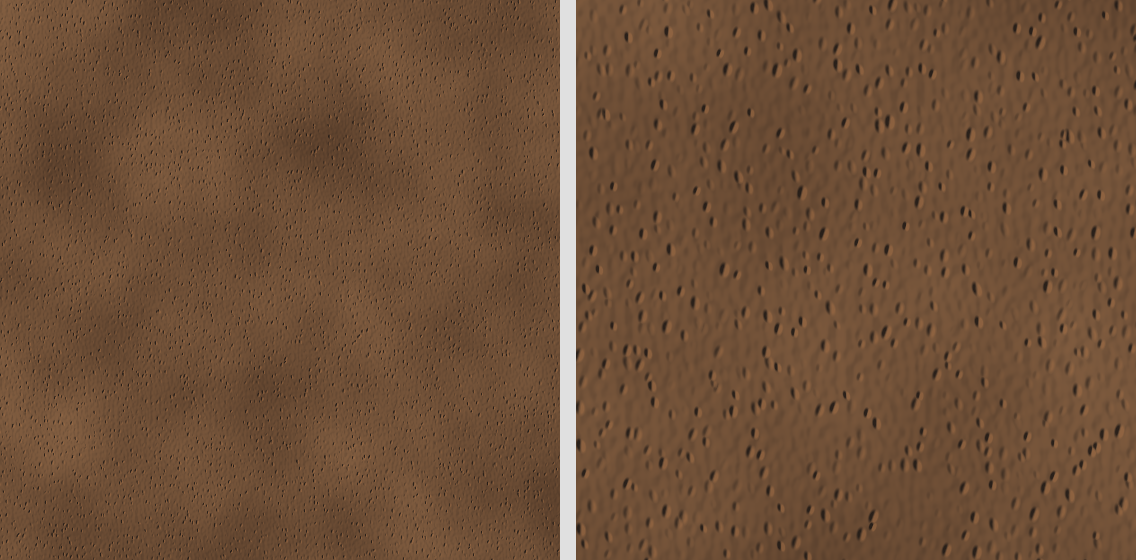
Left: the whole. Right: its middle third, enlarged.
This texture is drawn by a three.js fragment shader. Its source:

```glsl
// Fine brown leather: broad soft mottling under a tight embossed grain.
// A height field of gradient noise and scattered upright pores is lit from
// the upper left, giving each pore a dark left wall and a warm right rim.

varying vec2 vUv;

const vec3 DARK_HIDE = vec3(0.365, 0.257, 0.176);
const vec3 LIGHT_HIDE = vec3(0.500, 0.362, 0.250);
const vec3 SHADOW = vec3(0.110, 0.090, 0.080);
const vec3 RIM = vec3(0.700, 0.470, 0.290);

const float MOTTLE_SCALE = 4.0;
const float MOTTLE_CONTRAST = 0.75;
const vec2 GRAIN_SCALE = vec2(190.0, 135.0);
const float GRAIN_HEIGHT = 0.7;
const vec2 PORE_CELLS = vec2(120.0, 84.0);
const vec2 PORE_RADIUS = vec2(0.20, 0.27);
const float PORE_DEPTH = 3.0;
const vec2 TO_LIGHT = vec2(-0.92, 0.39);
const float LIGHT_STEP = 0.001;
const float SHADOW_GAIN = 0.40;
const float RIM_GAIN = 0.26;
const float MAX_SHADOW = 0.85;
const float MAX_RIM = 0.40;
const float TAU = 6.2831853;

vec3 hash3(vec2 cell) {
  vec3 q = fract(cell.xyx * vec3(0.1031, 0.1030, 0.0973));
  q += dot(q, q.yxz + 33.33);
  return fract((q.xxy + q.yzz) * q.zyx);
}

float cornerSlope(vec2 cell, vec2 offset) {
  float angle = TAU * hash3(cell).x;
  return dot(vec2(cos(angle), sin(angle)), offset);
}

float gradientNoise(vec2 p) {
  vec2 cell = floor(p);
  vec2 f = p - cell;
  vec2 blend = f * f * f * (f * (f * 6.0 - 15.0) + 10.0);
  vec2 right = vec2(1.0, 0.0);
  vec2 up = vec2(0.0, 1.0);
  float low = mix(cornerSlope(cell, f), cornerSlope(cell + right, f - right), blend.x);
  float high = mix(cornerSlope(cell + up, f - up), cornerSlope(cell + 1.0, f - 1.0), blend.x);
  return mix(low, high, blend.y);
}

// Broad cloudy tone, a few octaves only so that it stays soft
float mottle(vec2 p) {
  float sum = 0.0;
  float weight = 1.0;
  for (int octave = 0; octave < 4; octave++) {
    sum += weight * gradientNoise(p);
    p = p * 2.03 + vec2(17.3, 9.1);
    weight *= 0.48;
  }
  return sum;
}

// Depth of scattered, slightly slanted oval pores; few of them are deep
float poreDepth(vec2 uv) {
  vec2 p = uv * PORE_CELLS;
  vec2 home = floor(p);
  float depth = 0.0;
  for (int y = -1; y <= 1; y++) {
    for (int x = -1; x <= 1; x++) {
      vec2 cell = home + vec2(float(x), float(y));
      vec3 rnd = hash3(cell + 61.0);
      vec3 form = hash3(cell + 207.0);
      vec2 d = p - cell - 0.1 - 0.8 * rnd.xy;
      d.x -= d.y * (form.x - 0.4) * 0.7;
      d /= PORE_RADIUS * mix(0.75, 1.25, form.y);
      float bowl = 1.0 - smoothstep(0.25, 1.35, length(d));
      depth = max(depth, bowl * rnd.z * rnd.z);
    }
  }
  return depth;
}

float surfaceHeight(vec2 uv) {
  float grain = gradientNoise(uv * GRAIN_SCALE + 5.7);
  return GRAIN_HEIGHT * grain - PORE_DEPTH * poreDepth(uv);
}

void main() {
  // Hide tone
  float tone = 0.5 + MOTTLE_CONTRAST * mottle(vUv * MOTTLE_SCALE + 2.6);
  vec3 color = mix(DARK_HIDE, LIGHT_HIDE, clamp(tone, 0.0, 1.0));

  // Relief: positive where the surface faces the light
  vec2 stepToLight = TO_LIGHT * LIGHT_STEP;
  float facing = surfaceHeight(vUv - stepToLight) - surfaceHeight(vUv + stepToLight);
  color = mix(color, SHADOW, clamp(-facing * SHADOW_GAIN, 0.0, MAX_SHADOW));
  color = mix(color, RIM, clamp(facing * RIM_GAIN, 0.0, MAX_RIM));

  gl_FragColor = vec4(color, 1.0);
}
```
